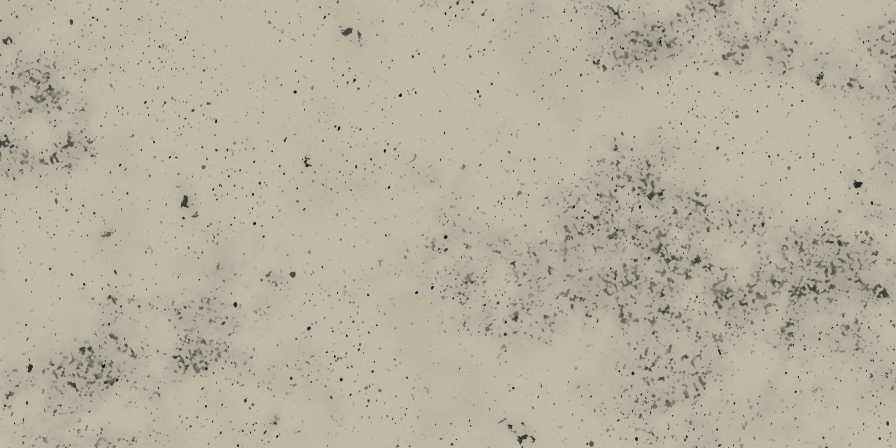
Reproduce this texture procedurally as a WebGL 2 fragment shader.

```glsl
#version 300 es
precision highp float;
// Pale plaster with clustered gritty stains, scattered specks and broken ink blots.

uniform vec2 u_resolution;
out vec4 fragColor;

const vec3 PAPER = vec3(0.748, 0.724, 0.655);
const vec3 INK = vec3(0.055, 0.065, 0.060);

float hash(vec2 p) {
    vec3 q = fract(p.xyx * vec3(0.1031, 0.1030, 0.0973));
    q += dot(q, q.yzx + 33.33);
    return fract((q.x + q.y) * q.z);
}

vec2 rotate(vec2 p, float angle) {
    float c = cos(angle), s = sin(angle);
    return vec2(c * p.x + s * p.y, c * p.y - s * p.x);
}

float valueNoise(vec2 p) {
    vec2 cell = floor(p), f = fract(p);
    f = f * f * (3.0 - 2.0 * f);
    float low = mix(hash(cell), hash(cell + vec2(1.0, 0.0)), f.x);
    float high = mix(hash(cell + vec2(0.0, 1.0)), hash(cell + 1.0), f.x);
    return mix(low, high, f.y);
}

float fbm(vec2 p, int octaves) {
    float sum = 0.0, weight = 0.5, total = 0.0;
    p = rotate(p, 0.6);
    for (int i = 0; i < octaves; i++) {
        sum += weight * valueNoise(p);
        total += weight;
        weight *= 0.55;
        p = rotate(p, 0.7) * 2.03 + 17.3;
    }
    return sum / total;
}

// Broad areas in which grit gathers, thinner towards the lower left.
float stainMask(vec2 p) {
    vec2 warp = vec2(fbm(p * 5.0 + 2.0, 2), fbm(p * 5.0 + 45.0, 2)) - 0.5;
    float bias = 0.05 * (p.x - 1.0) + 0.08 * (p.y - 0.5);
    float broad = fbm((p + 0.15 * warp) * 3.0 + 4.7, 4) + bias;
    float mottle = fbm(p * 15.0 + 31.0, 4);
    return smoothstep(0.38, 0.74, broad) * smoothstep(0.22, 0.70, mottle);
}

// Fine grit whose coverage follows the stain strength.
float grit(vec2 p, float stain) {
    vec2 q = rotate(p, 0.45);
    float grain = 0.6 * valueNoise(q * 175.0) + 0.4 * valueNoise(rotate(q, 0.8) * 98.0 + 9.0);
    float threshold = mix(0.78, 0.45, stain);
    float strength = mix(0.15, 0.78, valueNoise(q * 62.0 + 57.0));
    return strength * smoothstep(threshold, threshold + 0.30, grain);
}

// One irregular, slightly stretched speck in some cells of a grid.
float specks(vec2 p, float cells, float radius, float chance, float seed, float pixel) {
    vec2 q = rotate(p, 0.5) * cells;
    vec2 key = floor(q) + seed;
    vec2 centre = 0.25 + 0.5 * vec2(hash(key + 3.1), hash(key + 7.7));
    vec2 offset = rotate((fract(q) - centre) / cells, 0.2 + 1.4 * hash(key + 12.4));
    offset.y *= mix(1.0, 2.2, hash(key + 19.2));
    float size = radius * mix(0.35, 1.0, hash(key + 23.8));
    float ragged = 1.3 * size * (valueNoise(p * 150.0 + seed) - 0.5);
    float cover = 1.0 - smoothstep(size - pixel, size + pixel, length(offset) + ragged);
    float darkness = mix(0.25, 1.0, hash(key + 29.6));
    return cover * darkness * step(hash(key), chance);
}

// Long blots that crumble into fragments, more frequent low down.
float blots(vec2 p, float cells, float seed) {
    vec2 q = rotate(p, 0.35) * cells;
    vec2 key = floor(q) + seed;
    vec2 centre = 0.35 + 0.3 * vec2(hash(key + 5.3), hash(key + 8.9));
    vec2 offset = rotate(fract(q) - centre, 3.14159 * hash(key + 14.6));
    float reach = mix(0.18, 0.34, hash(key + 21.7));
    float d = length(offset / vec2(reach, reach * 0.45));
    float ragged = fbm(p * 68.0 + seed, 3);
    float cover = smoothstep(0.0, 0.16, ragged - mix(0.50, 0.86, d));
    float halo = 0.16 * exp(-3.0 * d * d) * ragged;
    float darkness = mix(0.45, 1.0, hash(key + 33.1));
    return max(cover * darkness, halo) * step(hash(key), mix(0.60, 0.20, p.y));
}

void main() {
    vec2 p = gl_FragCoord.xy / u_resolution.y;
    float pixel = 0.9 / u_resolution.y;
    float stain = stainMask(p);

    // Soft discolouration and grit
    float ink = 0.10 * stain + 0.03 * smoothstep(0.45, 0.8, fbm(p * 7.0 + 71.0, 3));
    ink += (1.0 - ink) * grit(p, stain);

    // Specks from sparse and large to dense and small, gathered in drifts
    float drift = smoothstep(0.36, 0.68, fbm(p * 6.5 + 23.0, 3));
    float cells = 14.0, radius = 0.0064, chance = 0.06;
    for (int i = 0; i < 4; i++) {
        float density = chance * (0.35 + 1.6 * drift + 0.8 * stain);
        ink = max(ink, specks(p, cells, radius, density, 41.0 * float(i + 1), pixel));
        cells *= 1.8;
        radius *= 0.72;
        chance *= 1.2;
    }

    ink = max(ink, blots(p, 4.2, 83.0));

    // Faint surface tooth
    float tooth = 0.016 * (valueNoise(p * 190.0 + 13.0) - 0.5);
    fragColor = vec4(mix(PAPER, INK, clamp(ink, 0.0, 1.0)) + tooth, 1.0);
}
```
